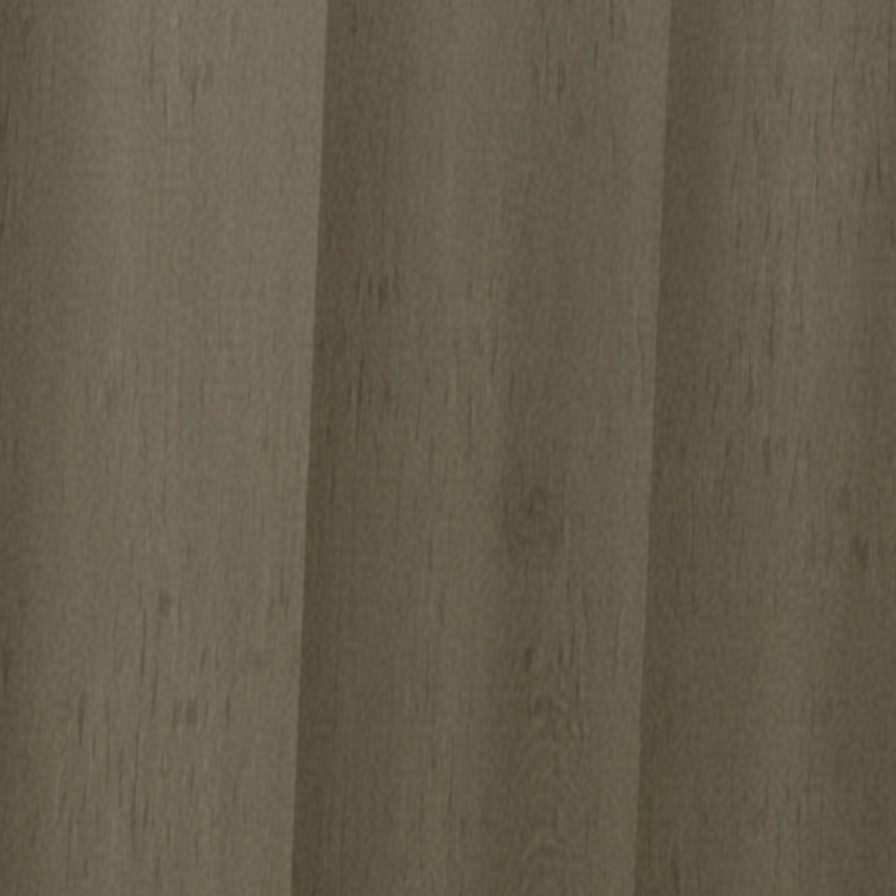
Write a three.js fragment shader that draws this texture.

```glsl
// Grey-brown wooden boards, slightly leaning, with soft shading across each board.
// Stretched gradient noise makes patchy grain, pores and speckle; a parabola field
// bends the figure into uneven nested arches under a dark ringed knot.

varying vec2 vUv;

const vec3 WOOD_COLOR = vec3(0.394, 0.364, 0.294);
const vec3 WARM_TINT = vec3(0.005, -0.002, 0.004);

const float BOARD_WIDTH = 0.383;
const float FIRST_SEAM = 0.327;
const float SEAM_LEAN = 0.041;
const float SEAM_SOFTNESS = 0.013;

const float SEAM_TONE = -0.047;
const float PALE_BOARD_TONE = 0.046;
const float DARK_BOARD_TONE = 0.018;
const float HEARTWOOD_DIP = 0.040;
const float LIGHT_FALLOFF = 0.038;

const float BAND_DEPTH = 0.022;
const float STREAK_DEPTH = 0.026;
const float SPECKLE_DEPTH = 0.040;
const float PORE_DEPTH = 0.038;
const float HAIRLINE_DEPTH = 0.024;

const vec2 KNOT_CENTER = vec2(0.592, 0.415);
const vec2 KNOT_SIZE = vec2(0.040, 0.055);
const float KNOT_DEPTH = 0.035;
const float RING_DEPTH = 0.014;
const float ARCH_AXIS = 0.608;
const float ARCH_BEND = 42.0;
const float ARCH_COUNT = 31.0;
const float ARCH_DEPTH = 0.018;

const vec2 FLECK_START = vec2(0.289, 0.260);
const vec2 FLECK_STEP = vec2(0.006, 0.245);
const vec2 FLECK_SIZE = vec2(0.007, 0.010);
const float FLECK_DEPTH = 0.055;

vec2 gradientAt(vec2 cell) {
  float angle = 6.28318 * fract(sin(dot(cell, vec2(127.1, 311.7))) * 43758.5);
  return vec2(cos(angle), sin(angle));
}

float gradientNoise(vec2 p) {
  vec2 cell = floor(p);
  vec2 f = fract(p);
  vec2 s = f * f * f * (f * (f * 6.0 - 15.0) + 10.0);
  float a = dot(gradientAt(cell), f);
  float b = dot(gradientAt(cell + vec2(1.0, 0.0)), f - vec2(1.0, 0.0));
  float c = dot(gradientAt(cell + vec2(0.0, 1.0)), f - vec2(0.0, 1.0));
  float d = dot(gradientAt(cell + vec2(1.0, 1.0)), f - vec2(1.0, 1.0));
  return mix(mix(a, b, s.x), mix(c, d, s.x), s.y);
}

float softSpot(vec2 p, vec2 center, vec2 size) {
  vec2 q = (p - center) / size;
  return exp(-dot(q, q));
}

// Shading across a board: dark start, pale middle, darker heartwood
float boardTone(float across) {
  float position = (across - FIRST_SEAM) / BOARD_WIDTH;
  float u = fract(position);
  float darkBoard = step(0.0, position);
  float peak = mix(PALE_BOARD_TONE, DARK_BOARD_TONE, darkBoard);
  float tone = mix(SEAM_TONE, peak, smoothstep(0.0, 0.45, u));
  float heart = (u - 0.68) / 0.17;
  tone -= HEARTWOOD_DIP * darkBoard * exp(-heart * heart);
  return mix(tone, SEAM_TONE, smoothstep(1.0 - SEAM_SOFTNESS, 1.0, u));
}

// Long bands, streaks, sparse pores and hairlines, speckle
float grainTone(vec2 p) {
  float wander = 0.006 * gradientNoise(p * vec2(7.0, 4.0));
  vec2 g = vec2(p.x + wander, p.y);
  float patches = smoothstep(-0.15, 0.35, gradientNoise(p * vec2(9.0, 3.0) + 5.0));
  float bands = gradientNoise(g * vec2(28.0, 1.8));
  float streaks = gradientNoise(g * vec2(95.0, 7.0) + 17.0);
  float speckle = gradientNoise(p * vec2(165.0, 105.0) + 43.0);
  float pores = smoothstep(0.15, 0.45, gradientNoise(g * vec2(125.0, 17.0) + 71.0));
  float hairlines = smoothstep(0.2, 0.5, gradientNoise(g * vec2(140.0, 24.0) + 97.0));
  float grain = STREAK_DEPTH * streaks - PORE_DEPTH * pores + HAIRLINE_DEPTH * hairlines;
  return BAND_DEPTH * bands + SPECKLE_DEPTH * speckle + grain * (0.35 + 0.75 * patches);
}

// Knot with rings, the arches below it, and small flecks on the pale board
float figureTone(vec2 p) {
  float rough = gradientNoise(p * vec2(42.0, 24.0));
  float knot = softSpot(p, KNOT_CENTER, KNOT_SIZE);
  float reach = length((p - KNOT_CENTER) / KNOT_SIZE) + 0.5 * rough;
  float rings = sin(13.0 * reach) * softSpot(p, KNOT_CENTER, KNOT_SIZE * 1.6);
  float dx = p.x - ARCH_AXIS + 0.010 * gradientNoise(p * vec2(12.0, 18.0));
  float level = p.y + ARCH_BEND * dx * dx + 0.026 * rough;
  float arches = sin(6.28318 * ARCH_COUNT * level) * (0.8 + 1.2 * rough);
  float archMask = exp(-dx * dx / 0.0018) * (1.0 - smoothstep(0.22, 0.36, p.y));
  float tone = ARCH_DEPTH * arches * archMask + RING_DEPTH * rings * (0.6 + rough);
  tone -= KNOT_DEPTH * knot * (0.8 + 1.2 * rough);
  for (int i = 0; i < 2; i++) {
    vec2 center = FLECK_START + FLECK_STEP * float(i);
    tone -= FLECK_DEPTH * softSpot(p, center, FLECK_SIZE) * (0.8 + rough);
  }
  return tone;
}

void main() {
  vec2 wood = vec2(vUv.x - SEAM_LEAN * vUv.y, vUv.y);
  float tone = boardTone(wood.x) + grainTone(wood) + figureTone(vUv);
  tone += LIGHT_FALLOFF * (vUv.y - 0.5);

  // Faint tint, warmer toward the top
  float warmth = 1.5 * gradientNoise(wood * vec2(11.0, 5.0) + 29.0)
               + 1.5 * gradientNoise(wood * vec2(60.0, 40.0) + 61.0) + vUv.y - 0.5;
  gl_FragColor = vec4(WOOD_COLOR + tone + WARM_TINT * warmth, 1.0);
}
```
